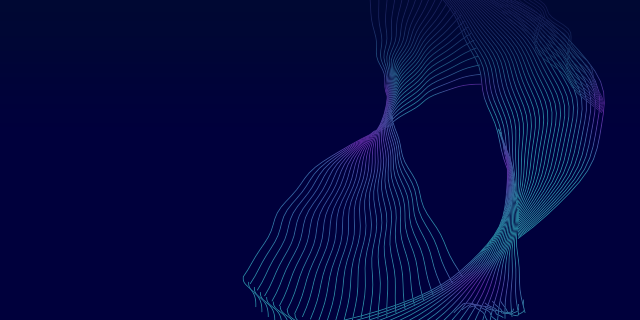
Reproduce this background procedurally as a WebGL 1 fragment shader.

```glsl
precision highp float;

uniform vec2 u_resolution;

// Size of one screen sample in canvas units
float sampleSize() {
  return 384.0 / u_resolution.y;
}

float segmentDistance(vec2 p, vec2 a, vec2 b) {
  vec2 ab = b - a;
  float h = clamp(dot(p - a, ab) / max(dot(ab, ab), 1e-4), 0.0, 1.0);
  return length(p - a - ab * h);
}

// Coverage of a sheet of cubic strands, blended through three rails.
// Each rail holds the x and y values of its four Bezier controls.
float ribbon(vec2 p, float count, float wave,
             vec4 x0, vec4 y0, vec4 x1, vec4 y1, vec4 x2, vec4 y2) {
  float d = 1e3;
  for (int i = 0; i < 30; i++) {
    if (float(i) >= count) break;
    float s = float(i) / (count - 1.0);
    vec3 w = vec3((1.0 - s) * (1.0 - 2.0 * s), 4.0 * s * (1.0 - s), s * (2.0 * s - 1.0));
    vec4 xs = x0 * w.x + x1 * w.y + x2 * w.z;
    vec4 ys = y0 * w.x + y1 * w.y + y2 * w.z;

    // Skip strands whose control hull is far away
    vec2 low = vec2(min(min(xs.x, xs.y), min(xs.z, xs.w)), min(min(ys.x, ys.y), min(ys.z, ys.w)));
    vec2 high = vec2(max(max(xs.x, xs.y), max(xs.z, xs.w)), max(max(ys.x, ys.y), max(ys.z, ys.w)));
    vec2 outside = max(low - p, p - high);
    if (max(outside.x, outside.y) > wave + 4.0) continue;

    vec2 last = vec2(xs.x, ys.x);
    for (int j = 1; j <= 24; j++) {
      float t = float(j) / 24.0;
      float k = 1.0 - t;
      vec4 basis = vec4(k * k * k, 3.0 * k * k * t, 3.0 * k * t * t, t * t * t);
      vec2 point = vec2(dot(xs, basis), dot(ys, basis));
      point.x += wave * 4.0 * k * t * sin(19.0 * t + 6.0 * s);
      d = min(d, segmentDistance(p, last, point));
      last = point;
    }
  }
  float soft = 0.6 * sampleSize();
  return 1.0 - smoothstep(0.5 - soft, 0.5 + soft, d);
}

float glow(vec2 p, vec2 centre, vec2 radius) {
  vec2 q = (p - centre) / radius;
  return exp(-dot(q, q));
}

// Teal strands, violet around the twists, dim towards the top
vec3 strandColor(vec2 p) {
  float violet = glow(p, vec2(435, 172), vec2(45, 38))
    + glow(p, vec2(458, 112), vec2(14, 28))
    + glow(p, vec2(606, 205), vec2(10, 38))
    + glow(p, vec2(725, 130), vec2(28, 60))
    + glow(p, vec2(575, 345), vec2(50, 28))
    + glow(p, vec2(565, 105), vec2(40, 16));
  vec3 color = mix(vec3(0.18, 0.62, 0.70), vec3(0.25, 0.38, 0.68),
                   glow(p, vec2(400, 245), vec2(90, 70)));
  color = mix(color, vec3(0.26, 0.28, 0.62), 1.0 - smoothstep(0.0, 110.0, p.y));
  return mix(color, vec3(0.43, 0.19, 0.70), min(violet, 1.0));
}

void main() {
  // Canvas is 384 units high, with y pointing down
  vec2 p = vec2(gl_FragCoord.x, u_resolution.y - gl_FragCoord.y) * sampleSize();
  vec3 color = mix(vec3(0.0, 0.03, 0.20), vec3(0.0, 0.0, 0.235), smoothstep(0.0, 175.0, p.y));

  if (p.x > 280.0 && p.x < 740.0) {
    // Lower fan and its folded hem
    float ink = ribbon(p, 27.0, 2.5,
      vec4(447, 330, 340, 292), vec4(160, 215, 265, 332),
      vec4(452, 432, 432, 412), vec4(156, 215, 300, 388),
      vec4(472, 485, 515, 555), vec4(148, 195, 265, 332));
    ink = max(ink, ribbon(p, 9.0, 0.0,
      vec4(292, 290, 308, 307), vec4(332, 346, 342, 368),
      vec4(320, 320, 338, 338), vec4(357, 370, 367, 390),
      vec4(354, 354, 374, 374), vec4(377, 390, 387, 405)));

    // Upper fan
    ink = max(ink, ribbon(p, 24.0, 2.0,
      vec4(472, 462, 450, 444), vec4(150, 85, 75, -3),
      vec4(458, 468, 500, 540), vec4(155, 90, 62, 5),
      vec4(445, 490, 520, 578), vec4(163, 140, 100, 101)));

    // Right wing and the net across its shoulder
    ink = max(ink, ribbon(p, 27.0, 2.5,
      vec4(528, 580, 580, 618), vec4(-5, 60, 130, 225),
      vec4(558, 650, 690, 621), vec4(-8, 60, 150, 262),
      vec4(585, 760, 770, 622), vec4(-15, 60, 180, 286)));
    ink = max(ink, 0.7 * ribbon(p, 12.0, 5.0,
      vec4(575, 640, 640, 722), vec4(-5, 30, 70, 135),
      vec4(608, 655, 670, 724), vec4(-5, 25, 65, 128),
      vec4(640, 670, 700, 724), vec4(-5, 20, 60, 120)));

    // Lower twist and its ruffled hem
    ink = max(ink, ribbon(p, 22.0, 1.5,
      vec4(598, 632, 600, 385), vec4(155, 250, 350, 390),
      vec4(601, 632, 600, 530), vec4(160, 250, 320, 392),
      vec4(604, 635, 610, 630), vec4(170, 240, 300, 375)));
    ink = max(ink, ribbon(p, 7.0, 2.0,
      vec4(545, 565, 575, 590), vec4(375, 350, 372, 390),
      vec4(573, 590, 604, 610), vec4(366, 368, 378, 376),
      vec4(600, 615, 632, 628), vec4(360, 390, 380, 360)));

    float fade = mix(0.35, 0.85, smoothstep(0.0, 160.0, p.y));
    color = mix(color, strandColor(p), ink * fade);
  }
  gl_FragColor = vec4(color, 1.0);
}
```
